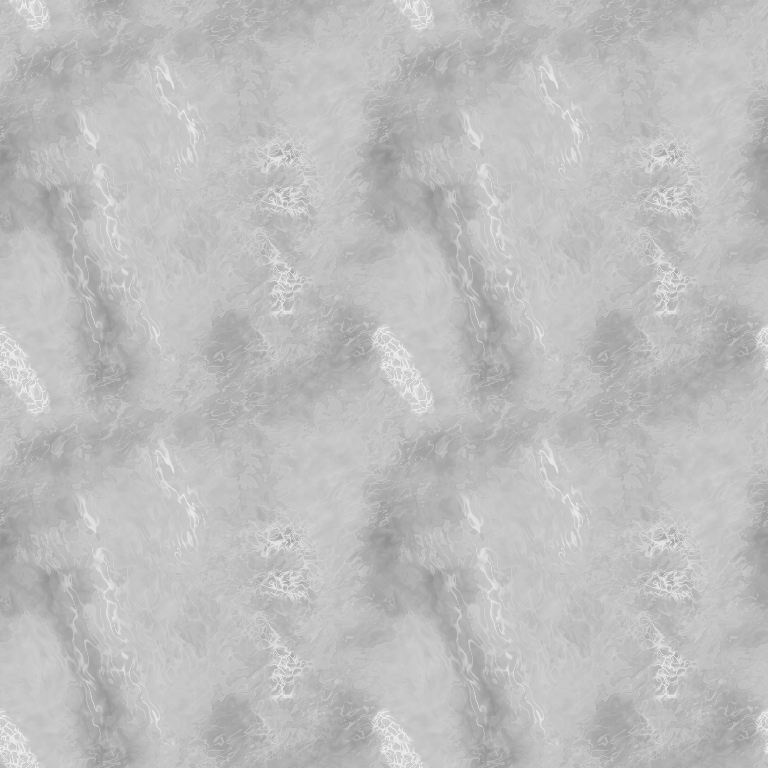
This texture is drawn by a Shadertoy shader. Its source:

```glsl
// Pale grey weathered marble: ragged dark patches, streaked grain and white veins, two tiles each way.
const float TILES = 2.0;
const vec3 LIGHT  = vec3(0.772);
const vec3 MID    = vec3(0.72);
const vec3 DARK   = vec3(0.635);
const vec3 BRIGHT = vec3(0.83);
const vec3 WHITE  = vec3(0.97);

vec2 hash2(vec2 c) {
    vec3 q = fract(c.xyx * vec3(0.1031, 0.1030, 0.0973));
    q += dot(q, q.yzx + 33.33);
    return fract((q.xx + q.yz) * q.zy);
}

// Value noise that wraps after a whole number of cells
float noise(vec2 p, float cells, float seed) {
    p *= cells;
    vec2 i = floor(p), f = fract(p);
    f = f * f * (3.0 - 2.0 * f);
    vec2 lo = mod(i, cells) + seed, hi = mod(i + 1.0, cells) + seed;
    return mix(mix(hash2(lo).x, hash2(vec2(hi.x, lo.y)).x, f.x),
               mix(hash2(vec2(lo.x, hi.y)).x, hash2(hi).x, f.x), f.y);
}

// Layered noise, centred on zero
float fbm(vec2 p, float cells, int octaves, float seed) {
    float sum = 0.0, total = 0.0, amp = 1.0;
    for (int k = 0; k < octaves; k++) {
        sum += amp * (noise(p, cells, seed) - 0.5);
        total += amp;
        amp *= 0.7;
        cells *= 2.0;
        seed += 17.0;
    }
    return sum / total;
}

// Wrapping cellular noise: gap between the two nearest points, zero on cell borders
float cellGap(vec2 p, float cells) {
    p *= cells;
    vec2 i = floor(p), f = fract(p);
    float near = 9.0, next = 9.0;
    for (int k = 0; k < 9; k++) {
        vec2 o = vec2(k % 3 - 1, k / 3 - 1);
        float d = length(o + hash2(mod(i + o, cells) + 71.0) - f);
        next = min(next, max(near, d));
        near = min(near, d);
    }
    return next - near;
}

// Soft ellipse and soft stroke, both wrapped around the tile
float blob(vec2 p, vec2 centre, vec2 radius) {
    vec2 d = p - centre;
    d = (d - round(d)) / radius;
    return exp(-dot(d, d));
}

float stroke(vec2 p, vec2 a, vec2 b, float radius) {
    vec2 d = p - 0.5 * (a + b), h = 0.5 * (b - a);
    d -= round(d);
    d -= h * clamp(dot(d, h) / dot(h, h), -1.0, 1.0);
    return exp(-dot(d, d) / (radius * radius));
}

float line(float value, float width) { return 1.0 - smoothstep(0.0, width, abs(value)); }

// Broad layout of dark (positive) and clear (negative) areas
float darkness(vec2 p) {
    float dark = 0.65 * blob(p, vec2(0.00, 0.60), vec2(0.09, 0.20))
               + 0.80 * stroke(p, vec2(0.15, 0.47), vec2(0.28, 0.02), 0.065)
               + 0.55 * blob(p, vec2(0.60, 0.13), vec2(0.08, 0.11))
               + 0.55 * blob(p, vec2(0.91, 0.12), vec2(0.11, 0.14))
               + 0.30 * stroke(p, vec2(0.06, 0.81), vec2(0.36, 0.89), 0.05)
               + 0.25 * stroke(p, vec2(0.50, 0.88), vec2(0.78, 0.98), 0.08)
               + 0.22 * blob(p, vec2(0.72, 0.40), vec2(0.09, 0.20));
    return dark - 0.80 * blob(p, vec2(0.07, 0.24), vec2(0.10, 0.15))
                - 0.35 * blob(p, vec2(0.85, 0.70), vec2(0.10, 0.20))
                - 0.30 * blob(p, vec2(0.38, 0.55), vec2(0.10, 0.27));
}

// Long fibrous veins
float strands(vec2 p) {
    float s = 0.70 * stroke(p, vec2(0.22, 0.69), vec2(0.28, 0.48), 0.022);
    s = max(s, 0.75 * stroke(p, vec2(0.28, 0.48), vec2(0.32, 0.28), 0.024));
    s = max(s, 0.85 * stroke(p, vec2(0.32, 0.28), vec2(0.44, 0.08), 0.022));
    s = max(s, stroke(p, vec2(0.42, 0.82), vec2(0.51, 0.66), 0.030));
    s = max(s, 0.70 * stroke(p, vec2(0.51, 0.66), vec2(0.47, 0.57), 0.030));
    return max(s, 0.60 * stroke(p, vec2(0.18, 0.50), vec2(0.245, 0.10), 0.018));
}

vec2 rising(vec2 p) { return vec2(p.x + p.y, 3.0 * p.y - 2.0 * p.x); }
vec2 falling(vec2 p) { return vec2(3.0 * p.x + p.y, p.y); }

void mainImage(out vec4 fragColor, in vec2 fragCoord) {
    vec2 p = fract(fragCoord / iResolution.xy * TILES);
    vec2 bend = vec2(fbm(p, 5.0, 4, 3.0), fbm(p, 5.0, 4, 41.0));
    vec2 curl = vec2(fbm(p, 28.0, 3, 13.0), fbm(p, 28.0, 3, 67.0));
    vec2 w = p + 0.08 * bend + 0.012 * curl;

    // Grain rises to the right, but runs steeply beside the long strand
    float steep = smoothstep(0.25, 0.6, blob(p, vec2(0.28, 0.42), vec2(0.28, 0.40)));
    float grain = mix(fbm(rising(w), 11.0, 3, 9.0), fbm(falling(w), 11.0, 3, 23.0), steep);
    float fleck = fbm(w, 38.0, 3, 31.0);

    // Ragged patches, broken up by flecks and grain
    float field = darkness(w) + 1.0 * fbm(w, 6.0, 4, 57.0) + 0.7 * grain + 0.8 * fleck - 0.06;
    float patchMask = smoothstep(0.0, 0.04, field);
    vec3 color = mix(LIGHT, mix(MID, DARK, smoothstep(0.16, 0.48, field)), patchMask);
    color += grain * mix(0.07, 0.18, patchMask) + fleck * mix(0.07, 0.14, patchMask);

    // Fine fibres in bands over the whole stone
    vec2 soft = p + 0.07 * bend + 0.006 * curl;
    float steepFibre = line(fbm(falling(soft), 20.0, 2, 19.0), 0.09);
    float fibre = mix(line(fbm(rising(soft), 20.0, 2, 5.0), 0.07), steepFibre, steep);
    float bands = smoothstep(-0.08, 0.14, fbm(p, 7.0, 3, 95.0));
    color = mix(color, BRIGHT, 0.55 * fibre * bands);

    // Veins: fibres in the strands, broken nets in the cluster and the corner fan
    vec2 crumpled = w + 0.02 * curl;
    float net = max(line(cellGap(crumpled, 38.0), 0.22), line(fbm(crumpled, 36.0, 2, 49.0), 0.07));
    float cluster = stroke(w, vec2(0.73, 0.58), vec2(0.75, 0.12), 0.080)
                  * smoothstep(0.35, 0.65, noise(w, 15.0, 88.0));
    float fan = max(stroke(p + 0.03 * bend, vec2(0.0, 0.11), vec2(0.10, -0.04), 0.036),
                    stroke(p + 0.03 * bend, vec2(0.02, 0.03), vec2(0.10, -0.05), 0.032));
    fan = smoothstep(0.25, 0.6, fan + 0.5 * fleck);
    float strand = strands(p + 0.04 * bend + 0.01 * curl);
    color = mix(color, BRIGHT, max(0.45 * strand, max(0.2 * cluster, 0.5 * fan)));
    color -= 0.07 * max(cluster, 0.6 * strand) * smoothstep(0.0, 0.2, fleck + grain);
    float veins = max(strand * steepFibre, max(cluster, fan) * max(net, 0.5 * fibre));
    fragColor = vec4(mix(color, WHITE, 0.7 * veins), 1.0);
}
```
